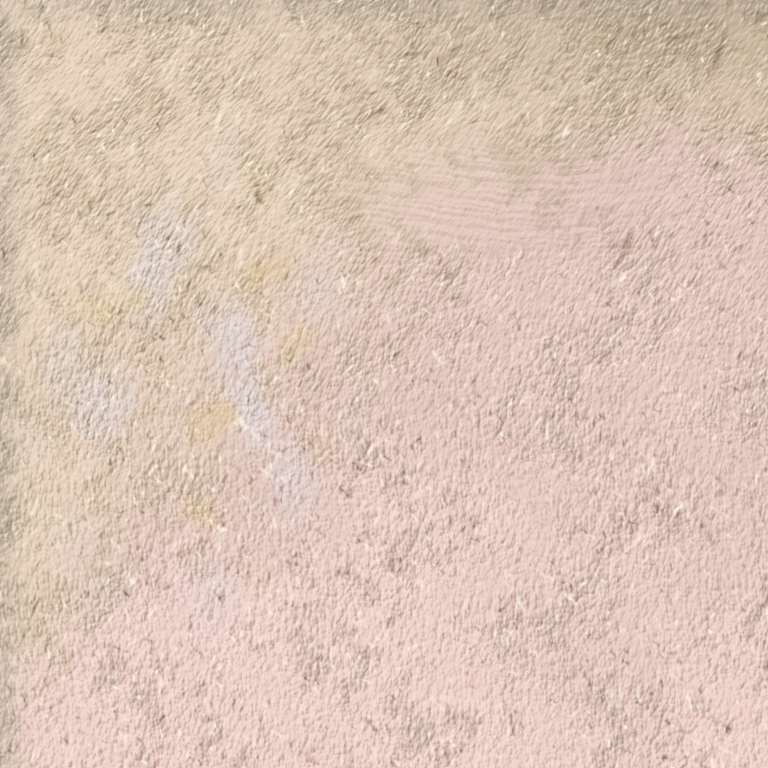
Write a WebGL 2 fragment shader that draws this texture.

```glsl
#version 300 es
precision highp float;

uniform vec2 u_resolution;
out vec4 fragColor;

// Pigments
const vec3 ROSE = vec3(0.885, 0.775, 0.745);
const vec3 BLUSH = vec3(0.945, 0.825, 0.805);
const vec3 DUSTY = vec3(0.825, 0.725, 0.685);
const vec3 CREAM = vec3(0.905, 0.825, 0.735);
const vec3 SAND = vec3(0.840, 0.760, 0.665);
const vec3 OLIVE = vec3(0.715, 0.645, 0.550);
const vec3 SLATE = vec3(0.650, 0.620, 0.580);
const vec3 LILAC = vec3(0.875, 0.835, 0.845);
const vec3 OCHRE = vec3(0.870, 0.770, 0.570);
const vec3 UMBER = vec3(0.480, 0.385, 0.310);
const vec3 IVORY = vec3(1.000, 0.970, 0.910);

// Paint surface
const vec2 COARSE_GRAIN = vec2(120.0, 68.0);
const vec2 FINE_GRAIN = vec2(210.0, 150.0);
const vec2 LIGHT_STEP = vec2(-0.0021, 0.0019);
const float RELIEF_STRENGTH = 1.0;
const float FLECK_STRENGTH = 0.36;
const float RIDGE_STRENGTH = 0.38;
const float STREAK_STRENGTH = 0.28;
const float HIGHLIGHT_GAIN = 1.45;
const vec2 SMOOTH_CENTER = vec2(0.62, 0.745);
const vec2 SMOOTH_RADIUS = vec2(0.27, 0.10);

vec2 hash2(vec2 p) {
    vec3 q = fract(p.xyx * vec3(0.1031, 0.1030, 0.0973));
    q += dot(q, q.yzx + 33.33);
    return fract((q.xx + q.yz) * q.zy);
}

// Layered, rotated sines, roughly -1 to 1
float waves(vec2 p) {
    const mat2 TURN = mat2(0.8, 0.6, -0.6, 0.8);
    float sum = 0.0, amplitude = 0.5;
    for (int i = 0; i < 5; i++) {
        sum += amplitude * sin(p.x + 1.6 * sin(p.y + float(i)));
        p = TURN * p * 1.75 + 2.3;
        amplitude *= 0.62;
    }
    return sum;
}

// Distance to the nearest scattered point
float cellular(vec2 p) {
    vec2 cell = floor(p);
    float nearest = 4.0;
    for (int y = -1; y <= 1; y++) {
        for (int x = -1; x <= 1; x++) {
            vec2 id = cell + vec2(x, y);
            vec2 d = id + hash2(id + 200.0) - p;
            nearest = min(nearest, dot(d, d));
        }
    }
    return sqrt(nearest);
}

float relief(vec2 p) {
    float coarse = cellular(p * COARSE_GRAIN);
    float fine = cellular(p * FINE_GRAIN + 37.0);
    return 1.0 - 0.6 * coarse - 0.4 * fine;
}

// Short raised strokes: negative is shadow, positive is highlight
float flecks(vec2 p, float cells, vec2 size, float density, float seed) {
    vec2 g = p * cells;
    vec2 cell = floor(g);
    float tone = 0.0;
    for (int y = -1; y <= 1; y++) {
        for (int x = -1; x <= 1; x++) {
            vec2 id = cell + vec2(x, y);
            vec2 place = hash2(id + seed);
            vec2 kind = hash2(id + seed + 71.0);
            vec2 look = hash2(id + seed + 143.0);
            float angle = mix(1.75, 0.95, smoothstep(0.4, 0.9, id.y / cells));
            angle += (look.x - 0.5) * 1.9;
            vec2 axis = vec2(cos(angle), sin(angle));
            vec2 d = g - id - place;
            float along = dot(d, axis) / (size.x * (0.5 + 0.5 * look.y));
            float across = dot(d, vec2(axis.y, -axis.x)) / size.y;
            float body = exp(-across * across) * smoothstep(1.0, 0.3, abs(along));
            float side = kind.y < 0.5 ? -1.0 : 1.0;
            tone += step(kind.x, density) * body * (side - 0.9 * across) * (0.3 + 0.7 * look.y);
        }
    }
    return tone;
}

// Broad colour fields, from cream at the upper left to pink below
vec3 ground(vec2 p, float broad, float mottle, float ragged) {
    float patches = 0.6 * mottle + 0.55 * ragged;
    vec3 pink = mix(ROSE, BLUSH, 0.85 * smoothstep(0.55, 0.0, p.y + 0.25 * broad));
    pink = mix(pink, DUSTY, 0.85 * smoothstep(-0.05, 0.75, patches));
    vec3 warm = mix(CREAM, SAND, smoothstep(-0.45, 0.5, patches));
    float warmth = p.y - 0.62 + 0.7 * (0.35 - p.x) + 0.13 * broad + 0.11 * patches;
    warmth += 0.3 * smoothstep(0.2, 0.0, p.x) + 0.5 * smoothstep(0.75, 1.0, p.y);
    vec3 color = mix(pink, warm, smoothstep(-0.3, 0.25, warmth));
    float corner = smoothstep(0.72, 1.02, p.y + 0.05 * patches) * smoothstep(0.15, 0.95, p.x);
    color = mix(color, OLIVE, 0.8 * corner);
    float rim = max(smoothstep(0.05, 0.0, p.x), smoothstep(0.95, 1.0, p.y));
    color = mix(color, SLATE, rim * (0.35 + 0.25 * patches));

    // Scattered lilac and ochre dabs
    vec2 soft = p + 0.02 * vec2(mottle, broad) + 0.008 * ragged;
    float zone = smoothstep(0.32, 0.1, length((p - vec2(0.25, 0.5)) * vec2(1.2, 0.8)));
    float lilac = smoothstep(0.5, 0.1, cellular(soft * vec2(9.0, 6.0) + 5.0));
    float ochre = smoothstep(0.26, 0.04, cellular(soft * vec2(6.0, 7.0) + 23.0));
    color = mix(color, LILAC, 0.75 * zone * lilac);
    return mix(color, OCHRE, 0.5 * zone * ochre);
}

void main() {
    vec2 p = gl_FragCoord.xy / min(u_resolution.x, u_resolution.y);
    float broad = waves(p * 6.0 + 1.3);
    float mottle = waves(p * 21.0 + 4.1);
    float ragged = waves(p * vec2(95.0, 70.0) + 7.7);
    vec3 color = ground(p, broad, mottle, ragged);

    // Smoothed passage with level brush streaks
    float smoothed = smoothstep(1.0, 0.4, length((p - SMOOTH_CENTER) / SMOOTH_RADIUS) + 0.2 * broad);
    vec2 bristle = (p + vec2(0.0, 0.012 * sin(p.x * 11.0) + 0.002 * ragged)) * vec2(9.0, 130.0);
    float streaks = cellular(bristle + vec2(0.0, 0.3)) - cellular(bristle);

    // Lit grain, slanted more towards the top
    vec2 q = p + 0.006 * vec2(broad, mottle);
    q.x -= 0.4 * (p.y - 0.45) * smoothstep(0.3, 1.0, p.y);
    float grain = relief(q) - relief(q + LIGHT_STEP);
    float rough = 0.9 + 0.3 * mottle + 0.25 * ragged;
    float tone = RELIEF_STRENGTH * grain * rough;

    // Crossing flecks at two sizes, then sparse broken ridges
    vec2 torn = p + 0.0035 * vec2(ragged, mottle);
    float upper = smoothstep(0.45, 0.85, p.y);
    tone += FLECK_STRENGTH * rough * flecks(torn, 64.0, vec2(0.5, 0.13), 0.75, 11.0);
    tone += FLECK_STRENGTH * rough * flecks(torn, 33.0, vec2(0.55, 0.09), 0.4, 157.0);
    float ridges = flecks(torn, 14.0, vec2(0.6, 0.06), 0.12 + 0.16 * upper, 301.0);
    tone += RIDGE_STRENGTH * ridges * (0.7 + 0.7 * ragged);
    tone = mix(tone, 0.4 * tone + STREAK_STRENGTH * streaks, smoothed);

    float light = min(max(tone, 0.0) * HIGHLIGHT_GAIN, 0.85);
    color = mix(color, IVORY, light);
    color = mix(color, UMBER, min(max(-tone, 0.0), 0.8));
    fragColor = vec4(color, 1.0);
}
```
